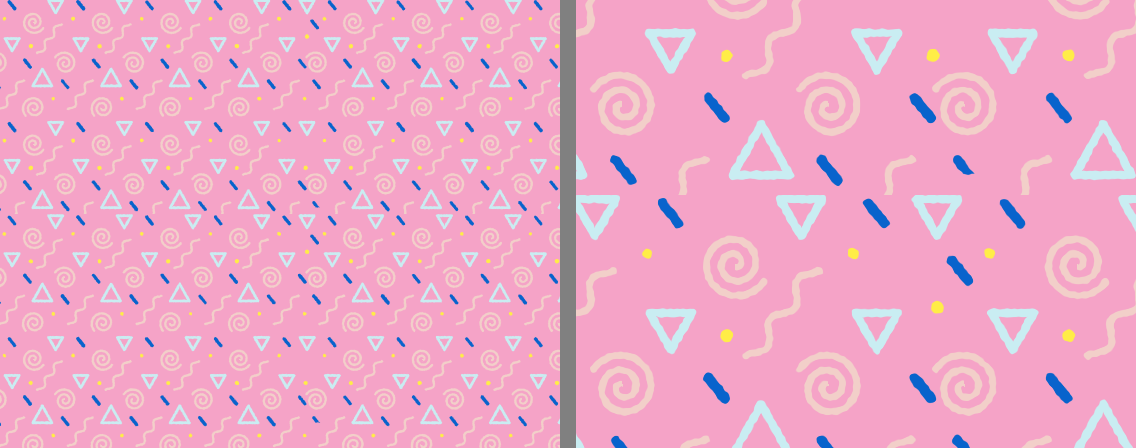
Left: the whole. Right: its middle third, enlarged.
This pattern is drawn by a Shadertoy shader. Its source:

```glsl
// Confetti print: spirals, squiggles, triangles, rods and dots on pink.
// Each motif is a distance function folded onto a grid; the print is laid
// as two sheets across and two down, so the grid jumps at the seams.

const float WIDTH = 768.0;                 // design units across the canvas
const vec2 PERIOD = vec2(94.2, 167.0);     // one repeat
const vec2 SHEET = vec2(439.0, 295.0);     // offset of the second sheet
const float SEAM_Y = 294.0;
const float LEFT_END = 420.0;              // last centre on the left sheet
const float RIGHT_START = 415.0;           // first centre on the right sheet
const float STROKE = 1.6;                  // half widths
const float TRI_STROKE = 1.9;
const float ROD_STROKE = 2.3;
const float DOT_RADIUS = 2.4;
const float WEAR = 0.7;                    // raggedness of the edges
const vec2 ROD_HALF = vec2(3.7, 4.6);
const vec3 PINK = vec3(0.96, 0.64, 0.78);
const vec3 CREAM = vec3(0.95, 0.81, 0.79);
const vec3 ICE = vec3(0.79, 0.93, 0.95);
const vec3 BLUE = vec3(0.03, 0.39, 0.80);
const vec3 YELLOW = vec3(1.0, 0.93, 0.28);
const float TAU = 6.2831853;

vec2 gradient(vec2 cell) {
    float h = fract(sin(dot(cell, vec2(127.1, 311.7))) * 43758.5);
    return vec2(cos(TAU * h), sin(TAU * h));
}

float gradientNoise(vec2 p) {
    vec2 i = floor(p), f = fract(p), e = vec2(0.0, 1.0);
    vec2 u = f * f * f * (f * (f * 6.0 - 15.0) + 10.0);
    float low = mix(dot(gradient(i), f), dot(gradient(i + e.yx), f - e.yx), u.x);
    float high = mix(dot(gradient(i + e), f - e), dot(gradient(i + 1.0), f - 1.0), u.x);
    return mix(low, high, u.y);
}

// Offset from the nearest copy of a motif, on whichever sheet holds it
vec2 fold(vec2 p, vec2 anchor) {
    vec2 d = p - anchor;
    float left = min(round(d.x / PERIOD.x), floor((LEFT_END - anchor.x) / PERIOD.x));
    float shifted = d.x - SHEET.x;
    float first = ceil((RIGHT_START - anchor.x - SHEET.x) / PERIOD.x);
    float right = max(round(shifted / PERIOD.x), first);
    float xl = d.x - left * PERIOD.x;
    float xr = shifted - right * PERIOD.x;
    float y = d.y - PERIOD.y * round(d.y / PERIOD.y);
    return vec2(abs(xl) < abs(xr) ? xl : xr, y);
}

float segment(vec2 p, vec2 a, vec2 b) {
    vec2 pa = p - a, ba = b - a;
    return length(pa - ba * clamp(dot(pa, ba) / dot(ba, ba), 0.0, 1.0));
}

// Outlined isosceles triangle with its apex toward +y
float triangle(vec2 p, vec2 halfSize) {
    p.x = abs(p.x);
    float base = segment(p, vec2(0.0, -halfSize.y), vec2(halfSize.x, -halfSize.y));
    float side = segment(p, vec2(halfSize.x, -halfSize.y), vec2(0.0, halfSize.y));
    return min(base, side) - TRI_STROKE;
}

// Archimedean spiral winding inward from its outer end
float spiral(vec2 p, float endAngle) {
    const float RADIUS = 15.6, PITCH = 6.7, TURNS = 2.15;
    float r = length(p);
    float t = fract((atan(p.y, p.x) - endAngle) / TAU);
    float k = clamp(round((RADIUS - r) / PITCH - t), 0.0, floor(TURNS - t));
    float arm = abs(r - RADIUS + PITCH * (t + k));
    float cap = length(p - RADIUS * vec2(cos(endAngle), sin(endAngle)));
    return min(arm, cap) - STROKE;
}

float squiggle(vec2 p) {
    const float HALF_LENGTH = 25.5, AMPLITUDE = 3.2, FREQUENCY = 0.286;
    vec2 axis = vec2(0.57, -0.82);
    float u = dot(p, axis), v = dot(p, vec2(-axis.y, axis.x));
    float uc = clamp(u, -HALF_LENGTH, HALF_LENGTH);
    float slope = AMPLITUDE * FREQUENCY * cos(FREQUENCY * uc);
    float across = (v - AMPLITUDE * sin(FREQUENCY * uc)) / sqrt(1.0 + slope * slope);
    return length(vec2(across, u - uc)) - STROKE;
}

float rod(vec2 p) {
    return segment(p, -ROD_HALF, ROD_HALF) - ROD_STROKE;
}

void mainImage(out vec4 fragColor, in vec2 fragCoord) {
    float pixel = WIDTH / iResolution.x;
    vec2 p = vec2(fragCoord.x, iResolution.y - fragCoord.y) * pixel;

    // Ragged edges, then the jump to the lower sheet
    vec2 q = p + WEAR * vec2(gradientNoise(p * 0.35), gradientNoise(p * 0.35 + 40.0));
    q.y -= SHEET.y * step(SEAM_Y, p.y);
    float swell = 0.6 * gradientNoise(p * 0.013);

    float cream = min(spiral(fold(q, vec2(46.0, 30.4)), 0.55),
                      spiral(fold(q, vec2(88.9, 86.8)), 3.70));
    cream = min(cream, spiral(fold(q, vec2(46.5, 148.0)), 2.40));
    cream = min(cream, squiggle(fold(q, vec2(67.8, 53.0))));
    cream = min(cream, squiggle(fold(q, vec2(16.0, 130.0))));

    float ice = min(triangle(fold(q, vec2(76.3, 9.2)), vec2(9.7, 8.4)),
                    triangle(fold(q, vec2(16.7, 61.3)), vec2(9.7, 8.4)));
    vec2 upright = fold(q, vec2(58.1, 106.2)) * vec2(1.0, -1.0);
    ice = min(ice, triangle(upright, vec2(13.0, 11.6)));

    // Rods: one stray on the seam, one cut short there
    float blue = min(rod(fold(q, vec2(16.5, 7.3))), rod(fold(q, vec2(37.7, 87.2))));
    blue = min(blue, rod(fold(q, vec2(89.3, 115.6))));
    blue = min(blue, rod(q - vec2(431.5, 33.5))) - swell;
    vec2 cut = abs(q - vec2(434.0, 289.5)) - vec2(12.0, 5.0);
    blue = max(blue, -max(cut.x, cut.y));

    // Dots: the seam one sits higher in the first row
    float stray = step(abs(q.x - 420.0), 10.0) * step(q.y, 100.0);
    float yellow = length(fold(q - stray * vec2(2.0, -13.0), vec2(42.3, 63.3))) - 0.4;
    yellow = min(yellow, length(fold(q, vec2(6.0, 25.7))));
    yellow = min(yellow, length(fold(q, vec2(73.0, 135.3)))) - DOT_RADIUS - swell;

    float soft = 0.7 * pixel;
    vec3 color = mix(PINK, CREAM, smoothstep(soft, -soft, cream));
    color = mix(color, ICE, smoothstep(soft, -soft, ice));
    color = mix(color, BLUE, smoothstep(soft, -soft, blue));
    color = mix(color, YELLOW, smoothstep(soft, -soft, yellow));
    fragColor = vec4(color, 1.0);
}
```
